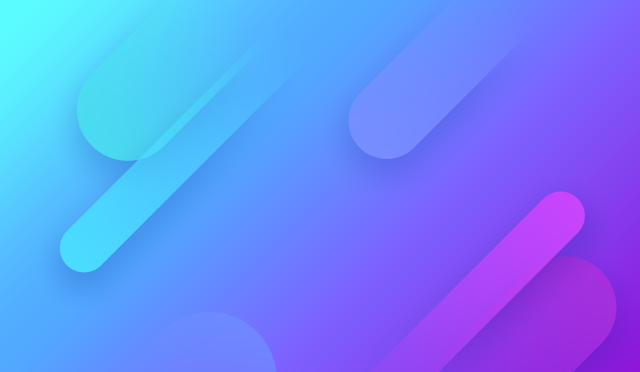
Write a WebGL 1 fragment shader that draws this background.

```glsl
precision highp float;
// Diagonal cyan-to-violet gradient with six rounded bars lying at 45 degrees.
// Each bar is a half-infinite capsule distance whose tint fades along its axis,
// and which casts a soft shadow, dropped slightly, on whatever lies beneath.

uniform vec2 u_resolution;

// Background stops along the diagonal, top left to bottom right
const vec3 CYAN   = vec3(0.36, 1.00, 1.00);
const vec3 AZURE  = vec3(0.32, 0.66, 1.00);
const vec3 INDIGO = vec3(0.49, 0.38, 1.00);
const vec3 VIOLET = vec3(0.56, 0.08, 0.85);
const float CYAN_END   = 0.04;
const float AZURE_AT   = 0.38;
const float INDIGO_AT  = 0.64;

// Bar tints: rgb and opacity at the round end
const vec4 TURQUOISE = vec4(0.28, 0.87, 0.93, 0.90);
const vec4 SKY       = vec4(0.29, 0.87, 1.00, 1.00);
const vec4 PERIWINKLE = vec4(0.47, 0.56, 1.00, 0.90);
const vec4 HAZE      = vec4(0.43, 0.56, 1.00, 0.75);
const vec4 MAGENTA   = vec4(0.79, 0.27, 0.99, 1.00);
const vec4 PLUM      = vec4(0.66, 0.19, 0.86, 0.90);

// Shadow look
const vec3 SHADOW_TINT = vec3(0.72, 0.78, 0.88);
const vec2 SHADOW_DROP = vec2(0.004, -0.036);
const float SHADOW_BLUR = 0.085;

// Unit directions in which bars run away from their round end
const vec2 UP_RIGHT  = vec2(0.70711, 0.70711);
const vec2 DOWN_LEFT = vec2(-0.70711, -0.70711);

// Signed distance to a capsule that is endless on one side
float barDistance(vec2 q, vec2 dir, float radius) {
  return length(q - dir * max(dot(q, dir), 0.0)) - radius;
}

vec3 backdrop(float t) {
  vec3 color = mix(CYAN, AZURE, smoothstep(0.0, 1.0, 0.12 + 0.88 *
    clamp((t - CYAN_END) / (AZURE_AT - CYAN_END), 0.0, 1.0)));
  color = mix(color, INDIGO, clamp((t - AZURE_AT) / (INDIGO_AT - AZURE_AT), 0.0, 1.0));
  return mix(color, VIOLET, clamp((t - INDIGO_AT) / (1.0 - INDIGO_AT), 0.0, 1.0));
}

// Lays one bar and its shadow over the colour below
vec3 addBar(vec3 below, vec2 p, vec2 center, vec2 dir, float radius,
            float fadeLength, vec4 tint, float shadow) {
  vec2 q = p - center;
  float pixel = 1.0 / u_resolution.y;
  float inside = 1.0 - smoothstep(-0.7 * pixel, 0.7 * pixel, barDistance(q, dir, radius));
  float fade = 1.0 - clamp((dot(q, dir) + radius) / fadeLength, 0.0, 1.0);

  float d = barDistance(q - SHADOW_DROP, dir, radius);
  float shade = 1.0 - smoothstep(-SHADOW_BLUR, SHADOW_BLUR, d);
  shade *= shadow * smoothstep(0.0, 0.6, fade) * (1.0 - inside);

  vec3 color = below * mix(vec3(1.0), SHADOW_TINT, shade);
  return mix(color, tint.rgb, inside * fade * tint.a);
}

void main() {
  vec2 p = gl_FragCoord.xy / u_resolution.y;
  float aspect = u_resolution.x / u_resolution.y;
  vec3 color = backdrop((p.x + 1.0 - p.y) / (aspect + 1.0));

  // Upper left pair
  color = addBar(color, p, vec2(0.344, 0.705), UP_RIGHT, 0.137, 0.52, TURQUOISE, 0.8);
  color = addBar(color, p, vec2(0.226, 0.333), UP_RIGHT, 0.065, 0.86, SKY, 0.8);

  // Faint bars at top centre and bottom left
  color = addBar(color, p, vec2(1.040, 0.676), UP_RIGHT, 0.103, 0.58, PERIWINKLE, 0.7);
  color = addBar(color, p, vec2(0.563, -0.020), DOWN_LEFT, 0.181, 0.40, HAZE, 0.0);

  // Lower right pair
  color = addBar(color, p, vec2(1.520, 0.174), DOWN_LEFT, 0.137, 0.52, PLUM, 0.7);
  color = addBar(color, p, vec2(1.507, 0.420), DOWN_LEFT, 0.065, 0.82, MAGENTA, 0.8);

  gl_FragColor = vec4(color, 1.0);
}
```
